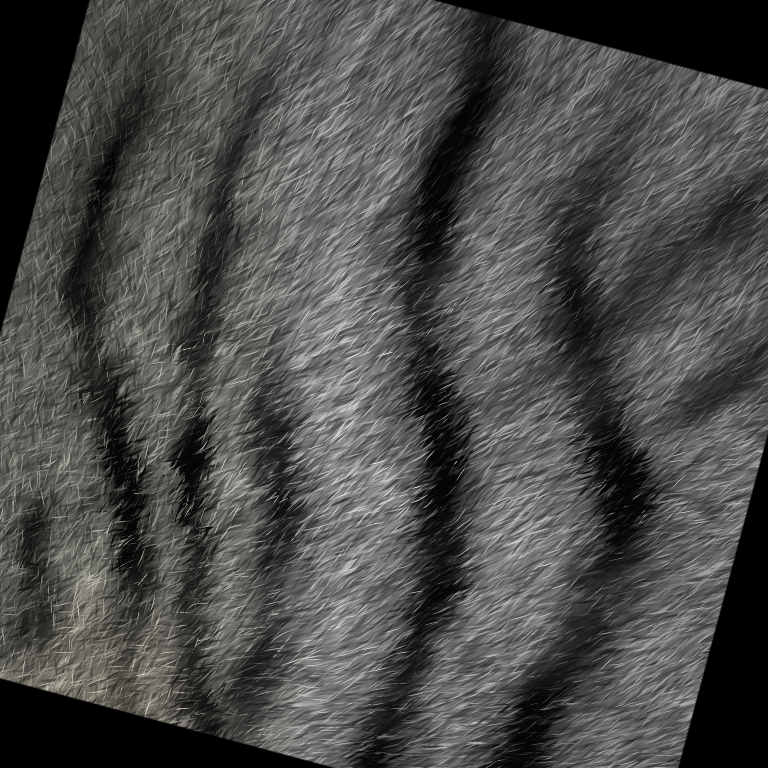
Write a three.js fragment shader that draws this texture.

```glsl
// Grey tabby fur on a tilted square over black: soft dark stripes bend down the coat.
// Hairs are layered cellular strands, coarse clumps first and fine hairs on top;
// each strand also shifts the stripe lookup at random, which frays both stripe edges.

#define TILT 0.2618
#define HAIR_LAYERS 14
#define CLUMP_SIZE 0.055
#define HAIR_SIZE 0.018
#define HAIR_WIDTH 0.080
#define HAIR_CONTRAST 1.35
#define FRAY 0.075
#define MOTTLE 0.10
#define COAT_LIGHT 0.50
#define STRIPE_DARK 0.025

varying vec2 vUv;

vec3 hash3(vec3 p) {
  p = fract(p * vec3(0.1031, 0.1030, 0.0973));
  p += dot(p, p.yxz + 33.33);
  return fract((p.xxy + p.yxx) * p.zyx);
}

// Layered sines for slow variation, about -1 to 1
float drift(vec2 p) {
  return 0.5 * sin(9.0 * p.x + 4.0 * sin(6.0 * p.y))
       + 0.3 * sin(23.0 * p.y + 3.0 * sin(14.0 * p.x))
       + 0.2 * sin(41.0 * (p.x + p.y) + 2.0 * sin(31.0 * p.y));
}

// Curve holds x at mid height, lean, bow and wave; span holds centre and half height
float stripe(vec2 p, vec4 curve, float width, vec2 span) {
  float h = p.y - 0.5;
  float x = curve.x + curve.y * h + curve.z * h * h
          + curve.w * sin(9.0 * (p.y - 0.125));
  float d = (p.x - x) / width;
  float ends = 1.0 - smoothstep(0.45, 1.1, abs(p.y - span.x) / span.y);
  return (0.74 * exp(-d * d) + 0.26 * exp(-0.22 * d * d)) * ends;
}

// Combined stripe darkness, left to right, with worn patches
float stripes(vec2 p) {
  p.x += 0.010 * drift(p * 1.7) + 0.007 * drift(p.yx * 4.3);
  float s = 0.85 * stripe(p, vec4(0.045, 0.0, 0.0, 0.0), 0.024, vec2(0.25, 0.13));
  s = max(s, 0.95 * stripe(p, vec4(0.135, 0.0, 0.2, 0.03), 0.024, vec2(0.50, 0.52)));
  s = max(s, 0.92 * stripe(p, vec4(0.257, 0.1, 0.27, 0.005), 0.021, vec2(0.38, 0.60)));
  s = max(s, 0.85 * stripe(p, vec4(0.355, 0.05, 0.0, 0.02), 0.027, vec2(0.29, 0.34)));
  s = max(s, 1.05 * stripe(p, vec4(0.565, 0.1, 0.0, 0.03), 0.033, vec2(0.50, 0.90)));
  s = max(s, stripe(p, vec4(0.785, 0.1, -0.1, 0.05), 0.040, vec2(0.30, 0.62)));
  s = max(s, 0.75 * stripe(p, vec4(0.71, 1.05, 0.0, 0.0), 0.055, vec2(0.63, 0.18)));
  s = max(s, 0.65 * stripe(p, vec4(0.94, 1.0, 0.0, 0.0), 0.045, vec2(0.53, 0.11)));
  float wear = 0.92 + 0.18 * drift(p * 1.4 + 0.3) + 0.14 * sin(15.0 * p.y + 2.2);
  return clamp(s * wear, 0.0, 1.0);
}

// x: shade of the topmost hair, y: its random root offset, both 0 to 1
vec2 strands(vec2 p, float angle, float rough) {
  vec2 fur = vec2(0.5);
  for (int i = 0; i < HAIR_LAYERS; i++) {
    float layer = float(i);
    float size = mix(CLUMP_SIZE, HAIR_SIZE, min(layer / 6.0, 1.0));
    vec2 grid = p / size + layer * vec2(7.31, 3.77);
    vec2 cell = floor(grid);
    for (int y = -1; y <= 1; y++) {
      for (int x = -1; x <= 1; x++) {
        vec2 id = cell + vec2(float(x), float(y));
        vec3 r = hash3(vec3(id + 50.0, layer * 5.0 + 1.0));
        vec2 d = grid - id - r.xy;
        float a = angle + rough * (fract(r.z * 17.3) * 2.0 - 1.0);
        float along = (d.x * cos(a) + d.y * sin(a)) / 0.95;
        float across = d.y * cos(a) - d.x * sin(a);
        across += 0.25 * (r.x - 0.5) * along * along;
        // Dark hairs are wide and faint, light ones thin and strong
        float width = HAIR_WIDTH * mix(1.5, 0.85, r.z);
        float hair = 1.0 - smoothstep(0.1 * width, width, abs(across));
        hair *= 1.0 - smoothstep(0.25, 1.0, abs(along));
        hair *= mix(0.5, 0.9, r.z);
        fur = mix(fur, vec2(r.z, fract(r.z * 41.7)), hair);
      }
    }
  }
  return fur;
}

void main() {
  vec2 p = vUv;

  // Hair flow: steep and ruffled on the left, swept and smooth on the right
  float left = 1.0 - smoothstep(0.05, 0.48, p.x);
  float angle = 0.6 + 0.5 * (p.y - 0.5) + 0.45 * left + 0.16 * drift(p * 0.8);
  vec2 fur = strands(p, angle, 0.36 + 0.5 * left);
  vec2 flow = vec2(cos(angle), sin(angle));
  vec2 root = p + flow * (fur.y - 0.5) * FRAY;

  // Coat light, brightest below the middle and dim at the upper left
  vec2 toGlow = p - vec2(0.5, 0.38);
  float coat = COAT_LIGHT * (0.70 + 0.42 * exp(-4.0 * dot(toGlow, toGlow)));
  coat *= 1.0 - 0.18 * left * smoothstep(0.3, 0.9, p.y);
  coat *= 1.0 + MOTTLE * (drift(root * 1.3 + 0.7) + drift(root.yx * 3.1 + 0.2));

  // Stripes, with light hairs crossing over them
  float dark = stripes(root) * (1.0 - 0.25 * smoothstep(0.6, 1.0, fur.x));
  float tone = mix(coat, STRIPE_DARK, dark);
  tone *= 1.0 + HAIR_CONTRAST * (fur.x - 0.53);

  // Olive left, neutral right, cream at the lower left
  vec3 tint = mix(vec3(1.0, 1.0, 0.94), vec3(1.0, 0.985, 1.0), smoothstep(0.1, 0.6, p.x));
  vec2 toCream = p - vec2(0.13, 0.09);
  tint = mix(tint, vec3(1.3, 1.24, 1.12), 0.8 * exp(-60.0 * dot(toCream, toCream)));

  // Tilted square cut-out
  vec2 q = p - 0.5;
  float c = cos(TILT), s = sin(TILT);
  vec2 edge = abs(vec2(q.x * c - q.y * s, q.x * s + q.y * c));
  float inside = 1.0 - smoothstep(0.498, 0.501, max(edge.x, edge.y));
  gl_FragColor = vec4(tone * tint * inside, 1.0);
}
```
